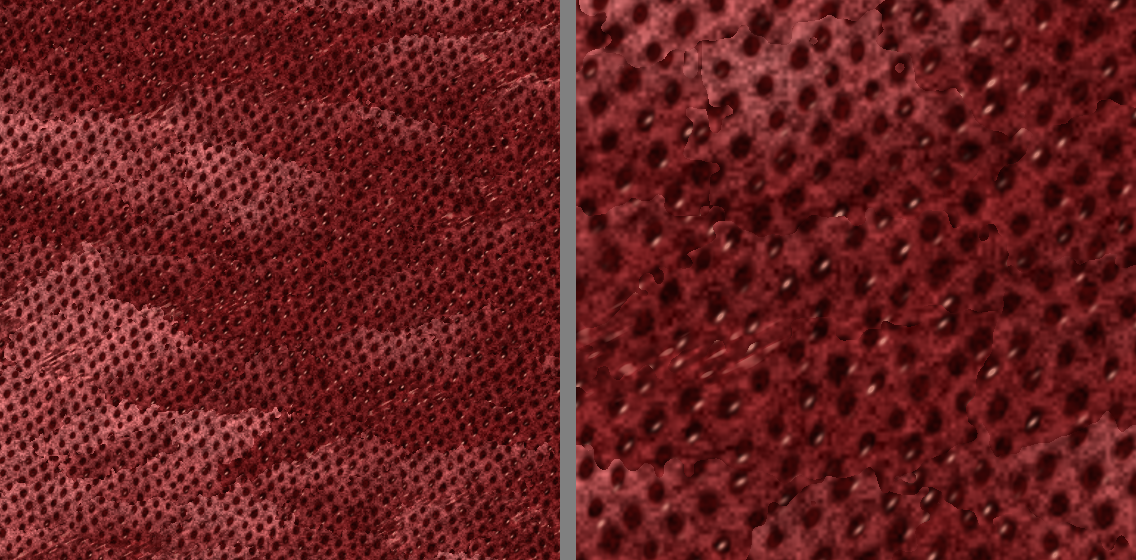
Left, the full canvas; right, a detail of the centre.
This texture is drawn by a WebGL 1 fragment shader. Its source:

```glsl
precision highp float;
// Crumpled dark red mesh fabric: slanted holes, ragged sheen patches, creases and glints.

uniform vec2 u_resolution;

const vec3 HOLE_RED   = vec3(0.18, 0.015, 0.015);
const vec3 SHADE_RED  = vec3(0.28, 0.045, 0.045);
const vec3 CLOTH_RED  = vec3(0.41, 0.095, 0.10);
const vec3 SHEEN_PINK = vec3(0.68, 0.34, 0.34);
const vec3 GLINT_PALE = vec3(0.88, 0.58, 0.52);

const vec2  HOLE_PITCH   = vec2(0.0265, 0.0200); // column and row spacing
const vec2  HOLE_RADIUS  = vec2(0.0058, 0.0086);
const float HOLE_LEAN    = 0.06;                 // extra tilt of each hole, radians
const float LATTICE_TURN = 0.30;                 // rows fall to the right
const float CREASE_ANGLE = 0.50;
const vec2  PATCH_COUNT  = vec2(5.5, 12.0);
const float PATCH_RISE   = 0.12;                 // patches climb to the right
const float RAGGEDNESS   = 0.020;
const float GRAIN        = 0.85;
const float FLECKS       = 0.45;

float hash(vec2 p) {
  return fract(sin(dot(p, vec2(12.9898, 78.233))) * 43758.5453);
}

vec2 hash2(vec2 p) {
  return vec2(hash(p), hash(p + 37.7));
}

mat2 turn(float a) {
  return mat2(cos(a), sin(a), -sin(a), cos(a));
}

float noise(vec2 p) {
  vec2 i = floor(p), f = fract(p);
  f = f * f * (3.0 - 2.0 * f);
  return mix(mix(hash(i), hash(i + vec2(1.0, 0.0)), f.x),
             mix(hash(i + vec2(0.0, 1.0)), hash(i + vec2(1.0, 1.0)), f.x), f.y);
}

// Nearest patch: xy = its id, z = height within it, w = distance to its border.
vec4 findPatch(vec2 p) {
  vec2 rag = vec2(noise(p * 40.0), noise(p * 40.0 + 19.0)) - 0.5;
  rag += 0.8 * (vec2(noise(p * 120.0), noise(p * 120.0 + 7.0)) - 0.5);
  vec2 q = p + rag * RAGGEDNESS * vec2(1.6, 1.0);
  q = vec2(q.x, q.y - PATCH_RISE * q.x) * PATCH_COUNT;
  vec2 cell = floor(q), id = cell;
  float nearest = 9.0, second = 9.0, height = 0.0;
  for (int y = -1; y <= 1; y++) {
    for (int x = -1; x <= 1; x++) {
      vec2 c = cell + vec2(float(x), float(y));
      vec2 v = q - c - hash2(c);
      float d = length(v);
      if (d < nearest) {
        second = nearest; nearest = d; id = c; height = v.y;
      } else {
        second = min(second, d);
      }
    }
  }
  return vec4(id, height, second - nearest);
}

// Mesh of holes: x = distance in hole radii, y = rim light, z = glint.
vec3 mesh(vec2 p) {
  vec2 q = turn(LATTICE_TURN) * p;
  float baseRow = floor(q.y / HOLE_PITCH.y);
  vec3 result = vec3(9.0, 0.0, 0.0);
  for (int y = -1; y <= 1; y++) {
    float row = baseRow + float(y);
    float shift = 0.5 * mod(row, 2.0);
    float baseColumn = floor(q.x / HOLE_PITCH.x - shift);
    for (int x = -1; x <= 1; x++) {
      vec2 c = vec2(baseColumn + float(x), row);
      vec2 jitter = 0.22 * (hash2(c) - 0.5);
      vec2 v = q - (c + vec2(shift + 0.5, 0.5) + jitter) * HOLE_PITCH;
      vec2 e = turn(HOLE_LEAN) * v / (HOLE_RADIUS * (0.82 + 0.36 * hash(c + 5.0)));
      float d = length(e);
      result.x = min(result.x, d);
      result.y += dot(e, vec2(0.6, -0.8)) * exp(-1.3 * d * d);
      vec2 spot = (hash2(c + 11.0) - 0.5) * 0.012 + vec2(0.002, -0.003);
      vec2 g = turn(-1.1) * (v - spot) / vec2(0.0031, 0.0016);
      result.z += exp(-dot(g, g)) * smoothstep(0.15, 0.9, hash(c + 23.0));
    }
  }
  return result;
}

void main() {
  vec2 p = gl_FragCoord.xy / min(u_resolution.x, u_resolution.y);
  vec4 area = findPatch(p);

  // Sheen changes abruptly between patches and fades within each one.
  float sheen = 0.40 * hash(area.xy + 3.0) + 0.50 * noise(p * vec2(4.0, 8.0) + 2.0)
              + 0.16 * noise(p * vec2(16.0, 26.0) + 5.0)
              + 0.30 * exp(-4.0 * p.x) + 0.22 * area.z;
  sheen = smoothstep(0.42, 1.0, sheen);

  // Each patch shifts the mesh; gentle waves bend it.
  vec2 wave = vec2(noise(p * 13.0), noise(p * 13.0 + 31.0)) - 0.5;
  vec3 holes = mesh(p + hash2(area.xy) * HOLE_PITCH + wave * 0.011);

  // Stretched strands cover the mesh along some patch borders.
  vec2 along = turn(-CREASE_ANGLE) * p;
  float strands = noise(along * vec2(75.0, 260.0));
  float crease = (1.0 - smoothstep(0.04, 0.24, area.w))
               * smoothstep(0.52, 0.70, noise(p * vec2(7.0, 11.0) + 50.0));

  float grain = 0.6 * noise(p * 380.0) + 0.4 * noise(p * 190.0 + 9.0) - 0.5;
  float fleck = noise(along * vec2(95.0, 190.0) + 40.0) - 0.5;
  float fold = noise(p * vec2(24.0, 45.0) + 70.0) - 0.5;

  vec3 cloth = mix(CLOTH_RED, SHEEN_PINK, sheen);
  cloth *= 1.0 + GRAIN * grain + FLECKS * fleck * (1.0 - 0.6 * sheen)
         + 0.25 * fold + 0.45 * holes.y;
  cloth += vec3(0.0, 0.10, 0.10) * (grain + 0.5 * fleck);
  float rimShade = (1.0 - smoothstep(0.8, 1.55, holes.x)) * mix(0.70, 0.35, sheen);
  vec3 color = mix(cloth, SHADE_RED * (1.0 + GRAIN * grain), rimShade);
  vec3 pit = HOLE_RED * (1.0 + 0.35 * sheen + 1.2 * grain + 0.5 * fleck);
  color = mix(color, pit, 0.94 * (1.0 - smoothstep(0.60, 1.08, holes.x)));

  vec3 strandColor = mix(SHADE_RED, cloth * 1.2, smoothstep(0.25, 0.75, strands));
  color = mix(color, strandColor, 0.65 * crease);

  float glint = holes.z * mix(0.95, 0.15, sheen) * (0.5 + noise(p * 110.0));
  glint += 0.55 * crease * smoothstep(0.72, 0.92, strands);
  color = mix(color, GLINT_PALE, clamp(glint, 0.0, 0.85));

  gl_FragColor = vec4(max(color, 0.0), 1.0);
}
```
